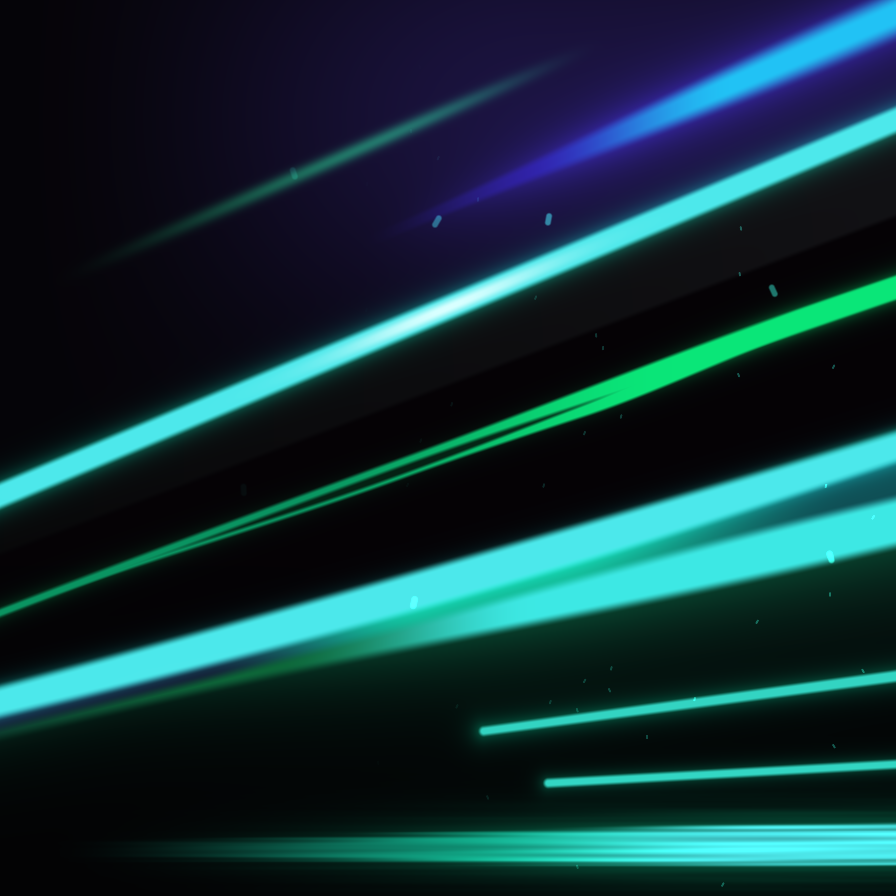
Reproduce this background procedurally as a three.js fragment shader.

```glsl
// Slanted cyan, green and violet light streaks fanning across a dark sky with drifting sparks.
varying vec2 vUv;

const vec3 CYAN = vec3(0.30, 0.91, 0.92);
const vec3 TEAL = vec3(0.08, 0.76, 0.62);
const vec3 GREEN = vec3(0.04, 0.90, 0.47);

vec2 hash2(vec2 p) {
  p = vec2(dot(p, vec2(127.1, 311.7)), dot(p, vec2(269.5, 183.3)));
  return fract(sin(p) * 43758.5);
}

float gradientNoise(vec2 p) {
  vec2 i = floor(p), f = fract(p);
  vec2 u = f * f * (3.0 - 2.0 * f);
  float a = dot(hash2(i) * 2.0 - 1.0, f);
  float b = dot(hash2(i + vec2(1, 0)) * 2.0 - 1.0, f - vec2(1, 0));
  float c = dot(hash2(i + vec2(0, 1)) * 2.0 - 1.0, f - vec2(0, 1));
  float d = dot(hash2(i + 1.0) * 2.0 - 1.0, f - 1.0);
  return mix(mix(a, b, u.x), mix(c, d, u.x), u.y);
}

// Solid band of half width w around d = 0, with an edge of the given softness.
float band(float d, float w, float soft) {
  return 1.0 - smoothstep(w - soft, w + soft, abs(d));
}

float halo(float d, float w, float reach) {
  return exp(-max(abs(d) - w, 0.0) / reach);
}

// Distance to a round-ended segment.
float segment(vec2 p, vec2 a, vec2 b) {
  vec2 ab = b - a;
  return length(p - a - ab * clamp(dot(p - a, ab) / dot(ab, ab), 0.0, 1.0));
}

// Sparse short dashes, one at most per grid cell.
float sparks(vec2 p, float cells, float chance, float size) {
  float sum = 0.0;
  vec2 cell = floor(p * cells);
  for (int j = -1; j <= 1; j++) {
    for (int i = -1; i <= 1; i++) {
      vec2 id = cell + vec2(i, j), h = hash2(id), k = hash2(id + 37.0);
      vec2 q = p - (id + h) / cells;
      vec2 tilt = vec2(k.y - 0.5, 0.8) * size;
      sum += step(k.x, chance) * (1.0 - smoothstep(size * 0.4, size, segment(q, -tilt, tilt)));
    }
  }
  return min(sum, 1.0);
}

void main() {
  float x = vUv.x, y = vUv.y;

  // Violet sky above the main beam, grey strip below it, then black
  float mainD = (y - 0.447 - 0.419 * x) * 0.922;
  float stripD = y - 0.382 - 0.377 * x;
  float sky = smoothstep(0.0, 0.6, x) * exp(-pow((y - 0.87) / 0.27, 2.0));
  vec3 col = mix(vec3(0.018, 0.008, 0.02), vec3(0.01, 0.01, 0.015), smoothstep(0.4, 0.15, y));
  col = mix(col, vec3(0.065, 0.063, 0.075) * (0.45 + 0.6 * x), smoothstep(-0.004, 0.004, stripD));
  vec3 skyCol = vec3(0.02, 0.015, 0.03) + vec3(0.085, 0.06, 0.22) * sky;
  col = mix(col, skyCol, smoothstep(-0.002, 0.002, mainD));

  // Faint green streak and tapering blue beam
  float faintD = y - 0.694 - 0.435 * (x - 0.08);
  float faint = smoothstep(0.05, 0.4, x) * (1.0 - smoothstep(0.42, 0.68, x));
  col += vec3(0.05, 0.40, 0.22) * faint * exp(-pow(faintD / 0.009, 2.0));
  float blueD = y - 0.733 - 0.431 * (x - 0.417);
  float blueW = mix(0.006, 0.021, smoothstep(0.42, 1.0, x));
  vec3 blue = mix(vec3(0.20, 0.14, 0.75), vec3(0.13, 0.76, 0.96), smoothstep(0.58, 0.82, x));
  float blueFade = smoothstep(0.40, 0.72, x);
  col += vec3(0.10, 0.07, 0.38) * blueFade * halo(blueD, blueW, 0.025);
  col = mix(col, blue, blueFade * band(blueD, blueW, blueW * 0.6));

  // Main beam with a white heart
  col += vec3(0.0, 0.38, 0.30) * halo(mainD, 0.011, 0.009);
  vec3 mainCol = mix(CYAN, vec3(0.85, 1.0, 1.0), exp(-pow((x - 0.50) / 0.12, 2.0)) * band(mainD, 0.007, 0.006));
  col = mix(col, mainCol, band(mainD, 0.0125, 0.004));

  // Twin green strands that join on the right
  float strandY = 0.316 + 0.385 * x - 0.022 * x * x;
  float split = 0.016 * smoothstep(0.0, 0.45, x) * (1.0 - smoothstep(0.65, 0.9, x));
  float grow = smoothstep(0.45, 0.9, x);
  vec3 strandCol = mix(vec3(0.04, 0.58, 0.38), GREEN, smoothstep(0.3, 0.75, x));
  float upperD = y - strandY, lowerD = upperD + split;
  col += vec3(0.0, 0.30, 0.14) * (0.4 + 0.6 * grow) * halo(upperD + split * 0.5, 0.006 + 0.007 * grow, 0.008);
  col = mix(col, strandCol, band(upperD, mix(0.0042, 0.013, grow), 0.003));
  col = mix(col, strandCol, band(lowerD, mix(0.0022, 0.012, grow), 0.0025));

  // Pair of wide beams with a teal web between and green mist below
  float highD = y - 0.217 - 0.25 * x - 0.034 * x * x;
  float lowD = y - 0.182 - 0.235 * x;
  float mist = exp(-max(-lowD, 0.0) / (0.035 + 0.03 * x)) * (1.0 - smoothstep(0.0, 0.03, highD));
  col += vec3(0.02, 0.36, 0.23) * mist * (0.3 + 0.7 * smoothstep(0.1, 0.7, x));
  float web = smoothstep(-0.01, 0.01, lowD) * (1.0 - smoothstep(-0.01, 0.01, highD));
  vec3 webCol = mix(vec3(0.08, 0.08, 0.18), TEAL, smoothstep(0.22, 0.48, x));
  webCol = mix(webCol, vec3(0.06, 0.30, 0.34), smoothstep(0.62, 0.95, x));
  col = mix(col, webCol, web * 0.9);
  col += vec3(0.02, 0.32, 0.32) * halo(highD, 0.015, 0.008);
  col = mix(col, CYAN, band(highD, 0.016 + 0.005 * sin(3.14 * x), 0.006));
  float lowW = mix(0.005, 0.026, smoothstep(0.15, 0.95, x));
  vec3 lowCol = mix(vec3(0.05, 0.40, 0.22), CYAN * vec3(0.8, 1.0, 0.97), smoothstep(0.3, 0.6, x));
  col = mix(col, lowCol, band(lowD, lowW, 0.007) * smoothstep(-0.25, 0.3, x));

  // Two short round-ended streaks
  float longD = segment(vUv, vec2(0.540, 0.184), vec2(1.02, 0.248));
  float shortD = segment(vUv, vec2(0.612, 0.126), vec2(1.02, 0.148));
  col += vec3(0.0, 0.22, 0.16) * (halo(longD, 0.006, 0.01) + halo(shortD, 0.004, 0.007));
  col = mix(col, vec3(0.20, 0.83, 0.76), max(band(longD, 0.0045 + 0.003 * (x - 0.5), 0.0025), band(shortD, 0.0045, 0.0025)));

  // Brushed beam along the floor
  float brush = gradientNoise(vec2(x * 3.0, y * 210.0));
  float floorD = y - 0.058 + 0.01 * (1.0 - x);
  float floorW = mix(0.008, 0.021, smoothstep(0.1, 0.9, x)) + brush * 0.008;
  float floorFade = smoothstep(0.05, 0.75, x);
  col += vec3(0.01, 0.32, 0.22) * floorFade * halo(floorD, floorW, 0.018);
  col = mix(col, mix(TEAL, CYAN, smoothstep(0.5, 0.85, x)) * (1.0 + 0.35 * brush), floorFade * band(floorD, floorW, 0.006));

  // Sparks, thicker toward the right
  float dust = sparks(vUv, 26.0, 0.12, 0.0016) * smoothstep(0.35, 0.9, x);
  float chips = sparks(vUv + 0.13, 9.0, 0.12, 0.0045) * smoothstep(0.2, 0.6, x) * smoothstep(0.1, 0.2, y);
  col += vec3(0.10, 0.45, 0.40) * (0.7 * dust + chips) * (1.0 - smoothstep(0.85, 0.95, y));

  gl_FragColor = vec4(clamp(col, 0.0, 1.0), 1.0);
}
```
